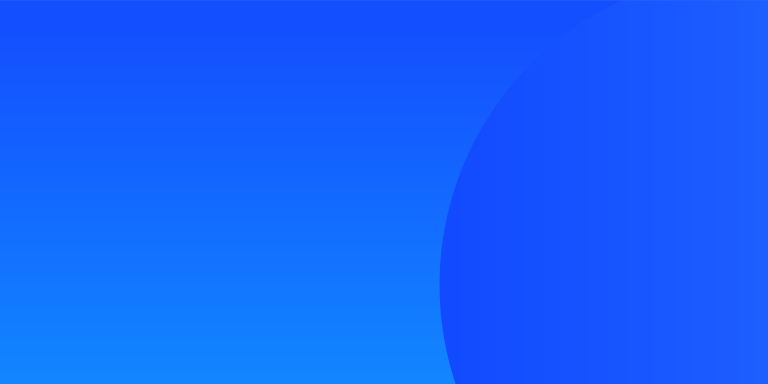
This background is drawn by a Shadertoy shader. Its source:

```glsl
// A large blue disc rising at the right over a vertical azure gradient.

// Backdrop gradient, from the top edge down
const vec3 SKY_TOP = vec3(0.080, 0.310, 1.0);
const vec3 SKY_BOTTOM = vec3(0.070, 0.526, 1.0);
const float FLAT_TOP = 0.08;

// Disc, in units of the canvas height
const vec2 DISC_CENTER = vec2(1.9596, 0.258);
const float DISC_RADIUS = 0.815;
const vec3 DISC_LEFT = vec3(0.070, 0.290, 1.0);
const vec3 DISC_RIGHT = vec3(0.110, 0.370, 1.0);

// Faint hairline along the top edge
const vec3 HAIRLINE_COLOR = vec3(0.20, 0.42, 0.96);
const float HAIRLINE_WIDTH = 0.0026;
const float HAIRLINE_OPACITY = 0.35;

// Antialiased coverage of the inside of a signed distance
float coverage(float distanceToEdge, float pixel) {
    return clamp(0.5 - distanceToEdge / pixel, 0.0, 1.0);
}

vec3 backdrop(float depth) {
    float t = clamp((depth - FLAT_TOP) / (1.0 - FLAT_TOP), 0.0, 1.0);
    return mix(SKY_TOP, SKY_BOTTOM, t);
}

vec3 discColor(float x, float rightEdge) {
    float leftEdge = DISC_CENTER.x - DISC_RADIUS;
    float t = clamp((x - leftEdge) / (rightEdge - leftEdge), 0.0, 1.0);
    return mix(DISC_LEFT, DISC_RIGHT, t);
}

void mainImage(out vec4 fragColor, in vec2 fragCoord) {
    float pixel = 1.0 / iResolution.y;
    vec2 p = fragCoord * pixel;
    float depth = 1.0 - p.y;

    vec3 color = backdrop(depth);

    // Disc with its own horizontal gradient
    float disc = length(p - DISC_CENTER) - DISC_RADIUS;
    color = mix(color, discColor(p.x, iResolution.x * pixel), coverage(disc, pixel));

    // Top hairline
    float hairline = coverage(depth - HAIRLINE_WIDTH, pixel);
    color = mix(color, HAIRLINE_COLOR, HAIRLINE_OPACITY * hairline);

    fragColor = vec4(color, 1.0);
}
```
